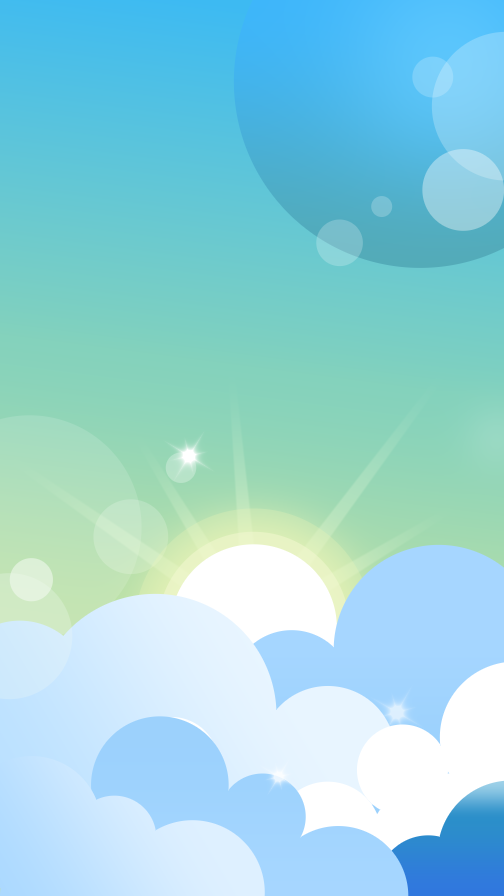
Give the GLSL for this background, as a Shadertoy shader.

```glsl
// A bright sunrise over layered round clouds, with a large pale disc and bubbles.
// Each cloud layer is a union of circles, painted from back to front with soft edges.
// All lengths are fractions of the canvas height, origin at the lower left.

#define SKY_TOP  vec3(0.24, 0.73, 0.95)
#define SKY_MID  vec3(0.51, 0.82, 0.74)
#define SKY_LOW  vec3(0.74, 0.88, 0.65)
#define SKY_TILT 0.13
#define SUN      vec3(0.283, 0.2995, 0.093)
#define SUN_GLOW vec3(0.93, 0.96, 0.72)
#define PLANET   vec3(0.469, 0.909, 0.208)
#define RAY_GAIN 0.24
#define PALE     vec3(0.91, 0.96, 1.00)
#define BLUE     vec3(0.65, 0.84, 1.00)

// Circle packed as (centre, radius)
float circle(vec2 p, vec3 c) { return length(p - c.xy) - c.z; }

// Antialiased coverage of a signed distance
float cover(float d) { return clamp(0.5 - d * iResolution.y, 0.0, 1.0); }

// Coverage of three lobes and the body that fills them
float cloud(vec2 p, vec3 a, vec3 b, vec3 c, vec3 body) {
    float lobes = min(circle(p, a), min(circle(p, b), circle(p, c)));
    return cover(min(lobes, circle(p, body)));
}

// Narrow beam that tapers and fades from the sun to its tip
float beam(vec2 p, vec2 tip) {
    vec2 axis = tip - SUN.xy, q = p - SUN.xy;
    float len = length(axis);
    float along = dot(q, axis) / (len * len);
    float side = abs(q.x * axis.y - q.y * axis.x) / len;
    float halfWidth = mix(0.011, 0.004, along);
    float fade = step(0.0, along) * (1.0 - smoothstep(0.45, 1.0, along));
    return fade * (1.0 - smoothstep(halfWidth - 0.002, halfWidth + 0.001, side));
}

// Star with long and short crossed spikes around a soft core
float sparkle(vec2 p, vec2 centre, float size, float turn) {
    vec2 q = (p - centre) / size;
    float glow = 0.8 * exp(-14.0 * dot(q, q));
    for (int i = 0; i < 4; i++) {
        float a = turn + float(i) * 0.785398;
        float reach = i % 2 == 0 ? 1.0 : 0.65;
        vec2 r = vec2(dot(q, vec2(cos(a), sin(a))), dot(q, vec2(-sin(a), cos(a))));
        float taper = max(0.0, 1.0 - abs(r.x) / reach);
        glow += 0.7 * taper * exp(-abs(r.y) / (0.01 + 0.07 * taper));
    }
    return min(glow, 1.0);
}

vec3 sky(vec2 p) {
    float h = p.y + SKY_TILT * (p.x - 0.2);
    vec3 col = mix(SKY_LOW, SKY_MID, smoothstep(0.26, 0.64, h));
    return mix(col, SKY_TOP, clamp((h - 0.6) / 0.4, 0.0, 1.0));
}

vec3 addPlanet(vec3 col, vec2 p) {
    vec3 shade = mix(vec3(0.32, 0.66, 0.71), vec3(0.24, 0.71, 0.98), smoothstep(0.69, 1.0, p.y));
    float shine = exp(-70.0 * dot(p - vec2(0.50, 0.93), p - vec2(0.50, 0.93)));
    shade = mix(shade, vec3(0.40, 0.80, 1.0), 0.75 * shine);
    return mix(col, shade, 0.95 * cover(circle(p, PLANET)));
}

// Translucent discs: centre, radius, opacity
vec3 addBubbles(vec3 col, vec2 p) {
    const vec4 discs[9] = vec4[9](
        vec4(0.565, 0.8815, 0.083, 0.24), vec4(0.517, 0.788, 0.0456, 0.38),
        vec4(0.483, 0.914, 0.0228, 0.20), vec4(0.426, 0.7695, 0.0117, 0.22),
        vec4(0.379, 0.729, 0.026, 0.22), vec4(0.033, 0.4115, 0.125, 0.14),
        vec4(0.146, 0.401, 0.0417, 0.20), vec4(0.202, 0.478, 0.017, 0.28),
        vec4(0.035, 0.353, 0.0241, 0.46));
    for (int i = 0; i < 9; i++)
        col = mix(col, vec3(1.0), discs[i].w * cover(circle(p, discs[i].xyz)));
    vec2 haze = p - vec2(0.555, 0.512);
    return mix(col, vec3(1.0), 0.13 * exp(-700.0 * dot(haze, haze)));
}

vec3 addSun(vec3 col, vec2 p) {
    const vec2 tips[5] = vec2[5](vec2(0.258, 0.589), vec2(0.497, 0.586),
        vec2(0.006, 0.492), vec2(0.150, 0.518), vec2(0.508, 0.434));
    float d = max(circle(p, SUN), 0.0);
    col = mix(col, SUN_GLOW, 0.65 * exp(-d * d * 600.0));
    for (int i = 0; i < 5; i++) col = mix(col, vec3(0.95, 1.0, 0.88), RAY_GAIN * beam(p, tips[i]));
    col = mix(col, SUN_GLOW, 0.28 * cover(d - 0.040));
    col = mix(col, vec3(0.95, 0.97, 0.82), 0.55 * cover(d - 0.014));
    return mix(col, vec3(1.0), cover(circle(p, SUN)));
}

vec3 addClouds(vec3 col, vec2 p) {
    // Blue bank on the right
    col = mix(col, mix(vec3(0.61, 0.82, 0.99), BLUE, smoothstep(0.15, 0.30, p.y)), cloud(p, vec3(0.4896, 0.2747, 0.1172),
        vec3(0.3255, 0.229, 0.0677), vec3(0.50, 0.12, 0.14), vec3(0.40, 0.15, 0.12)));
    // Pale bank on the left
    vec3 pale = mix(vec3(0.73, 0.88, 1.0), PALE, smoothstep(-0.02, 0.40, p.x + 0.6 * (p.y - 0.12)));
    col = mix(col, pale, cloud(p, vec3(0.1732, 0.2018, 0.1354),
        vec3(0.0221, 0.2292, 0.0781), vec3(0.3659, 0.1589, 0.0755), vec3(0.1563, 0.1016, 0.169)));
    // White bank, and the rim light behind the next lobe
    col = mix(col, vec3(1.0), cloud(p, vec3(0.4492, 0.1406, 0.0508),
        vec3(0.5755, 0.1771, 0.0846), vec3(0.3659, 0.0677, 0.0599), vec3(0.5013, 0.043, 0.0938)));
    col = mix(col, vec3(1.0), cover(circle(p, vec3(0.1914, 0.1471, 0.0527))));
    // Deep blue corner with a misty crown
    vec3 deep = mix(vec3(0.19, 0.47, 0.87), vec3(0.17, 0.56, 0.79), smoothstep(0.0, 0.09, p.y));
    deep = mix(deep, vec3(0.62, 0.82, 0.91), smoothstep(0.085, 0.13, p.y));
    col = mix(col, deep, cloud(p, vec3(0.5703, 0.0469, 0.082),
        vec3(0.4779, 0.0104, 0.0573), vec3(0.525, 0.0, 0.05), vec3(0.545, -0.02, 0.08)));
    // Front blue and front pale banks
    col = mix(col, mix(BLUE, vec3(0.61, 0.82, 0.99), smoothstep(0.0, 0.18, p.y)), cloud(p, vec3(0.1784, 0.1237, 0.0768),
        vec3(0.293, 0.0885, 0.0482), vec3(0.3776, 0.0, 0.0781), vec3(0.2604, 0.0104, 0.0846)));
    vec3 front = mix(vec3(0.67, 0.85, 1.0), vec3(0.87, 0.94, 1.0), smoothstep(-0.02, 0.28, p.x + 0.6 * p.y));
    return mix(col, front, cloud(p, vec3(0.0352, 0.0781, 0.0781),
        vec3(0.1276, 0.0651, 0.0469), vec3(0.2148, 0.0039, 0.0807), vec3(0.0911, 0.0, 0.0911)));
}

void mainImage(out vec4 fragColor, in vec2 fragCoord) {
    vec2 p = fragCoord / iResolution.y;
    vec3 col = addClouds(addSun(addBubbles(addPlanet(sky(p), p), p), p), p);
    // Foreground haze disc and sparkles
    col = mix(col, vec3(0.95, 0.98, 0.96), 0.26 * cover(circle(p, vec3(0.0104, 0.290, 0.0703))));
    float light = sparkle(p, vec2(0.211, 0.491), 0.034, 1.02);
    light = max(light, 0.8 * sparkle(p, vec2(0.311, 0.133), 0.026, 1.02));
    light = max(light, 0.65 * sparkle(p, vec2(0.443, 0.205), 0.036, 1.05));
    fragColor = vec4(mix(col, vec3(1.0), light), 1.0);
}
```
